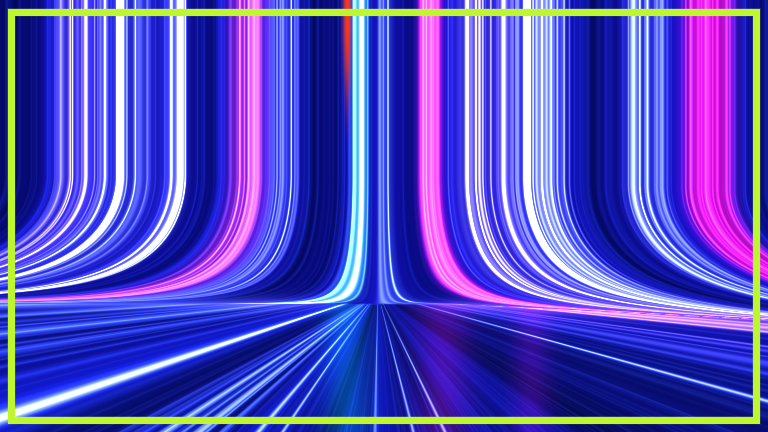
Give the GLSL for this background, as a Shadertoy shader.

```glsl
// Neon light trails: vertical streaks fall down a wall, bend outward at its foot,
// and meet a dark floor of rays leaving one vanishing point, inside a lime frame.
// Cellular 1D noise gives the fine lines; a short list of bands gives their colours.

// Wall bands: offset from the centre, half width, hue (0 cyan .. 3 pink), strength
const vec4 BANDS[12] = vec4[12](
    vec4(-.390, .027, 1.8, .9), vec4(-.325, .036, 1.1, 1.1), vec4(-.260, .013, 1.2, 1.7),
    vec4(-.170, .025, 2.6, 1.0), vec4(-.120, .016, 1.0, 1.1), vec4(-.023, .012, .1, 1.7),
    vec4(.010, .009, .8, 1.0), vec4(.068, .016, 3.0, 1.6), vec4(.137, .040, 1.7, 1.0),
    vec4(.211, .031, 1.1, 1.4), vec4(.347, .027, 1.0, 1.1), vec4(.430, .033, 3.0, 1.1));

// Floor rays: angle from straight down, half width, strength
const vec3 RAYS[9] = vec3[9](
    vec3(-1.251, .014, 1.3), vec3(-.99, .010, .7), vec3(-.91, .013, .7),
    vec3(-.71, .012, .9), vec3(-.60, .009, .8), vec3(-.02, .012, .5),
    vec3(.25, .010, .7), vec3(.45, .010, .7), vec3(1.30, .004, .9));

vec2 hash2(float n) {
    return fract(sin(n * vec2(127.1, 311.7) + 4.7) * 43758.5);
}

vec3 neon(float hue) {
    vec3 c = mix(vec3(.05, .68, 1.), vec3(.42, .60, 1.), clamp(hue, 0., 1.));
    c = mix(c, vec3(.62, .36, 1.), clamp(hue - 1., 0., 1.));
    return mix(c, vec3(.96, .04, .78), clamp(hue - 2., 0., 1.));
}

// Cellular lines along one axis, widened to the pixel footprint
float streaks(float s, float footprint) {
    float sum = 0., freq = 45.;
    for (int layer = 0; layer < 3; layer++) {
        float thin = .19 / freq, wide = max(thin, .6 * footprint);
        for (float j = -1.; j < 2.; j++) {
            float id = floor(s * freq) + j;
            vec2 rnd = hash2(id + 57. * float(layer));
            float d = (s - (id + rnd.x) / freq) / wide;
            sum += rnd.y * rnd.y * exp(-d * d) * thin / wide;
        }
        freq *= 2.;
    }
    return sum;
}

vec3 wall(float s, float footprint) {
    float lines = streaks(s, footprint), density = 0.;
    vec3 light = vec3(0), tint = vec3(0);
    float cover = 0.;
    for (int i = 0; i < 12; i++) {
        vec4 b = BANDS[i];
        float d = s - b.x, r = d / b.y, pink = clamp(b.z - 2., 0., 1.);
        float body = exp(-r * r * r * r);
        density += exp(-r * r * .45);
        // Saturated fill, strongest for pink and cyan
        float fill = body * (.2 + .55 * pink + .35 * max(1. - b.z, 0.));
        tint += neon(b.z) * fill;
        cover += fill;
        light += mix(neon(b.z), vec3(.95, .97, 1.), .62 - .35 * pink)
               * body * b.w * lines * (1.55 - .7 * pink);
        // Strong bands carry a white-hot core
        light += mix(neon(b.z), vec3(1), .6) * exp(-abs(d) / .0035) * max(b.w - 1.2, 0.) * 1.7;
    }
    float ripple = .5 + .25 * sin(s * 83.) + .25 * sin(s * 191. + 2.);
    vec3 base = mix(vec3(.01, .03, .36), vec3(.09, .07, .88),
                    clamp(density * .75 + ripple * .35 - .1, 0., 1.));
    return base * (1. - min(cover, 1.)) + tint + light + vec3(.10, .15, .5) * lines * .5;
}

vec3 floorLight(vec2 p, float depth, float aspect) {
    float a = atan(p.x * aspect, depth);
    float footprint = min(fwidth(a), .05);
    float haze = .5 + .3 * sin(a * 9. + 1.) + .2 * sin(a * 23.);
    vec3 col = mix(vec3(.01, .03, .30), vec3(.05, .07, .66), haze);
    // Soft reflections of the wall
    col += vec3(.22, .0, .12) * exp(-pow((p.x - .085) / .035, 2.));
    col += vec3(.16, .0, .12) * exp(-pow((p.x - .20) / .025, 2.));
    col += vec3(.0, .22, .26) * exp(-pow((p.x + .04) / .03, 2.));
    // Fine rays gather near the foot of the wall and in one left-hand fan
    float grazing = smoothstep(1.32, 1.5, abs(a));
    float fan = exp(-pow((a + .93) / .12, 2.));
    col += mix(vec3(.3, .42, 1.), vec3(.75, .5, 1.), grazing * step(0., a))
         * streaks(a * .4, footprint * .4) * (.15 + .8 * grazing + 1.1 * fan);
    for (int i = 0; i < 9; i++) {
        vec3 ray = RAYS[i];
        float d = abs(a - ray.x), w = max(ray.y, .6 * footprint);
        col += ray.z * (vec3(.75, .85, 1.) * exp(-d * d / (w * w)) * ray.y / w
                      + vec3(.05, .10, .45) * exp(-d / (ray.y * 2.5)));
    }
    return col;
}

void mainImage(out vec4 fragColor, in vec2 fragCoord) {
    vec2 uv = fragCoord / iResolution.xy;
    float aspect = iResolution.x / iResolution.y;
    vec2 p = uv - vec2(.492, .322);

    // The wall's foot tilts down to the right; a quarter arc bends the streaks
    float foot = .296 - .09 * max(p.x - .10, 0.);
    float above = uv.y - foot;
    float rise = 1. - clamp(above / .30, 0., 1.);
    float s = p.x * pow(max(1. - rise * rise, 1e-5), .36);
    vec3 wallCol = wall(s, min(fwidth(s), .02));

    // Short red spark tapering downward from the top
    float taper = smoothstep(.64, .95, uv.y);
    float spark = taper * exp(-pow((uv.x - .452) / (.002 + .003 * taper), 2.));
    wallCol = mix(wallCol, vec3(1., .22, .08), spark);

    vec3 floorCol = floorLight(p, max(.322 - uv.y, .001), aspect);
    vec3 col = mix(floorCol, wallCol, smoothstep(-.004, .004, above));

    // Glowing seam between wall and floor
    float seam = exp(-abs(above) / .011) * smoothstep(.02, .16, abs(p.x));
    col += mix(vec3(.4, .45, .9), vec3(.7, .35, .8), smoothstep(-.3, .2, p.x)) * seam * .7;

    // Lime frame
    vec2 q = abs((uv - vec2(.5, .499)) * vec2(aspect, 1.)) - vec2(aspect * .4896, .4803);
    float border = abs(max(q.x, q.y) + .0081) - .0085;
    float px = 1. / iResolution.y;
    col = mix(clamp(col, 0., 1.), vec3(.75, .97, .18), smoothstep(.6 * px, -.6 * px, border));
    fragColor = vec4(col, 1.);
}
```
